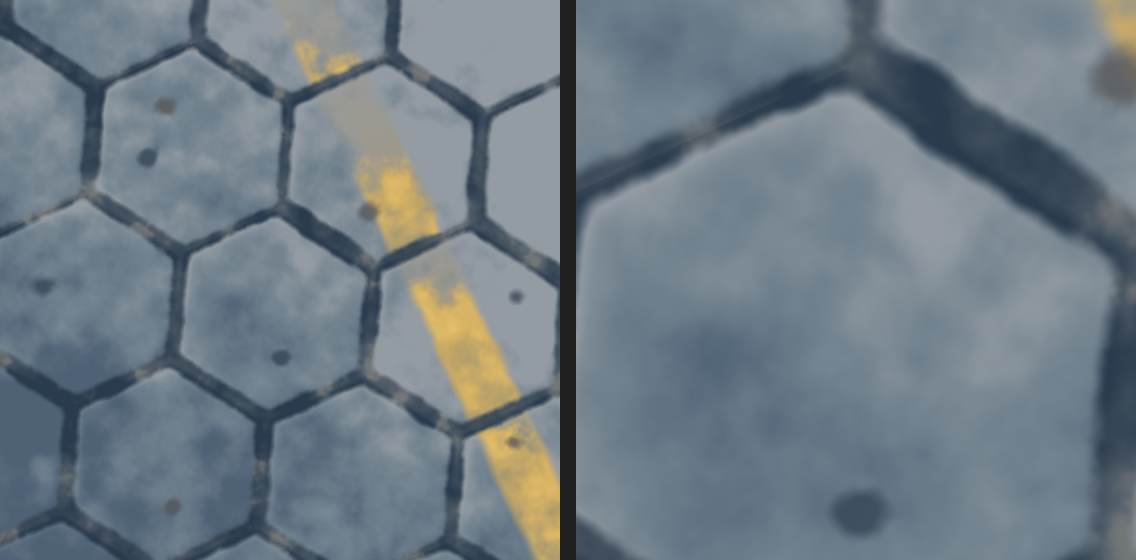
Left: the whole. Right: its middle third, enlarged.
Reproduce this texture procedurally as a Shadertoy shader.

```glsl
// Weathered blue-grey hexagonal paving with dusty joints, stains and a worn yellow painted stripe.

// Layout, in canvas units: one tile centre and the steps to its right and lower neighbours
const vec2 ORIGIN = vec2(0.488, 0.440);
const vec2 STEP_RIGHT = vec2(0.345, -0.026);
const vec2 STEP_DOWN = vec2(0.151, -0.297);

// Joints, in tile widths: half widths of upright, rising and falling joints
const vec3 JOINT_HALF = vec3(0.040, 0.034, 0.047);
const float JOINT_VARIATION = 0.018;
const float CORNER_ROUNDING = 0.025;
const float EDGE_SOFTNESS = 0.018;

// Painted stripe, in canvas units
const vec2 STRIPE_POINT = vec2(0.592, 0.889);
const vec2 STRIPE_NORMAL = vec2(0.904, 0.428);
const float STRIPE_HALF = 0.051;

const float SPOT_CHANCE = 0.28;

const vec3 STONE_DARK = vec3(0.31, 0.38, 0.46);
const vec3 STONE_MID = vec3(0.43, 0.50, 0.55);
const vec3 STONE_LIGHT = vec3(0.58, 0.61, 0.64);
const vec3 JOINT_DARK = vec3(0.16, 0.23, 0.30);
const vec3 JOINT_DUST = vec3(0.36, 0.40, 0.44);
const vec3 PAINT = vec3(0.83, 0.69, 0.38);
const vec3 PAINT_WORN = vec3(0.63, 0.59, 0.51);
const vec3 STAIN_BROWN = vec3(0.33, 0.33, 0.34);
const vec3 STAIN_BLUE = vec3(0.20, 0.26, 0.33);

float hash(vec2 p) {
    vec3 h = fract(p.xyx * 0.1031);
    h += dot(h, h.yzx + 33.33);
    return fract((h.x + h.y) * h.z);
}

float noise(vec2 p) {
    vec2 i = floor(p), f = fract(p);
    f = f * f * (3.0 - 2.0 * f);
    return mix(mix(hash(i), hash(i + vec2(1, 0)), f.x),
               mix(hash(i + vec2(0, 1)), hash(i + vec2(1, 1)), f.x), f.y);
}

float fbm(vec2 p) {
    float sum = 0.0, gain = 0.5;
    for (int i = 0; i < 4; i++) {
        sum += gain * noise(p);
        p = mat2(1.6, 1.2, -1.2, 1.6) * p + 17.3;
        gain *= 0.5;
    }
    return sum / 0.9375;
}

float smoothMax(float a, float b, float k) {
    float h = max(k - abs(a - b), 0.0) / k;
    return max(a, b) + 0.25 * h * h * k;
}

// Offset from the nearest centre of a hexagon grid of unit width
vec2 hexLocal(vec2 q) {
    const vec2 s = vec2(1.0, 1.7320508);
    vec2 a = q - s * round(q / s);
    vec2 b = q - s * (round(q / s - 0.5) + 0.5);
    return dot(a, a) < dot(b, b) ? a : b;
}

// Distance inside the tile edge; each joint has its own width, shared by both sides
float tileDistance(vec2 local, vec2 centre) {
    float outside = -1.0;
    for (int k = 0; k < 3; k++) {
        float angle = float(k) * 1.0471976;
        vec2 normal = vec2(cos(angle), sin(angle));
        float along = dot(local, normal);
        vec2 middle = centre + 0.5 * sign(along) * normal;
        float vary = hash(round(middle * vec2(4.0, 2.3094)) + 50.0) - 0.5;
        float reach = abs(along) - 0.5 + JOINT_HALF[k] + JOINT_VARIATION * vary;
        outside = smoothMax(outside, reach, CORNER_ROUNDING);
    }
    return -outside;
}

void mainImage(out vec4 fragColor, in vec2 fragCoord) {
    vec2 uv = fragCoord / iResolution.xy;
    float diagonal = uv.x + uv.y - 1.0;
    float cloud = fbm(uv * 7.0 + 3.0) - 0.5;
    float grain = fbm(uv * 24.0 + 11.0) - 0.5;

    // Skewed canvas to a regular hexagon grid whose y axis points down
    vec2 cell = inverse(mat2(STEP_RIGHT, STEP_DOWN)) * (uv - ORIGIN);
    vec2 q = vec2(cell.x + 0.5 * cell.y, 0.8660254 * cell.y);
    vec2 local = hexLocal(q);
    vec2 centre = q - local;
    vec2 id = round(centre * vec2(2.0, 1.1547)) + 40.0;
    float inside = tileDistance(local, centre) + 0.035 * grain;
    float tile = smoothstep(-EDGE_SOFTNESS, EDGE_SOFTNESS, inside);

    // Stone: bluer at lower left, paler at upper right, mottled, with a faintly lit left rim
    float tone = 0.56 + 0.65 * diagonal + 0.95 * cloud + 0.6 * grain + 0.1 * (hash(id) - 0.5);
    tone -= exp(-abs(inside - 0.015) * 50.0) * (0.45 * dot(local, vec2(0.8, 0.5)) - 0.06);
    vec3 stone = mix(STONE_DARK, STONE_MID, smoothstep(0.0, 0.52, tone));
    stone = mix(stone, STONE_LIGHT, smoothstep(0.42, 0.95, tone));

    // Stripe: paint survives best low on each tile and toward the bottom of the canvas
    float side = abs(dot(uv - STRIPE_POINT, STRIPE_NORMAL)) + 0.02 * grain;
    float band = 1.0 - smoothstep(STRIPE_HALF - 0.012, STRIPE_HALF + 0.008, side);
    float kept = local.y + 0.15 + 0.27 * centre.y + 0.6 * grain + 0.3 * cloud;
    float cover = smoothstep(-0.14, 0.14, kept) * clamp(0.85 + 0.9 * grain + 0.6 * cloud, 0.4, 0.97);
    stone = mix(stone, PAINT_WORN, band * clamp(0.35 + 1.5 * cloud, 0.1, 0.7));
    stone = mix(stone, PAINT * (1.0 + 0.25 * grain), band * cover);

    // Scattered round stains with ragged, faded borders
    for (int k = 0; k < 2; k++) {
        vec2 seed = id + float(k) * 19.0;
        vec2 spot = (vec2(hash(seed + 3.1), hash(seed + 7.7)) - 0.5) * 0.6;
        float radius = mix(0.035, 0.07, hash(seed + 5.3));
        float blot = 1.0 - smoothstep(0.4, 1.3, length(local - spot) / radius + 1.2 * grain);
        vec3 stain = mix(STAIN_BROWN, STAIN_BLUE, step(0.6, hash(seed + 9.4)));
        stone = mix(stone, stain, 0.75 * blot * step(hash(seed + 1.9), SPOT_CHANCE));
    }

    // Joints: dusty fill, shadowed beside the tile below, with sandy and painted traces
    float shadow = smoothstep(-0.045, -0.01, inside) * smoothstep(0.15, -0.3, local.y);
    float dust = clamp(0.42 + 1.6 * grain + 1.1 * cloud + 0.2 * diagonal - 0.35 * shadow, 0.0, 1.0);
    vec3 joint = mix(JOINT_DARK, JOINT_DUST, dust);
    joint = mix(joint, PAINT_WORN, 0.35 * smoothstep(0.1, 0.32, grain) + 0.12 * band);

    fragColor = vec4(mix(joint, stone, tile), 1.0);
}
```
